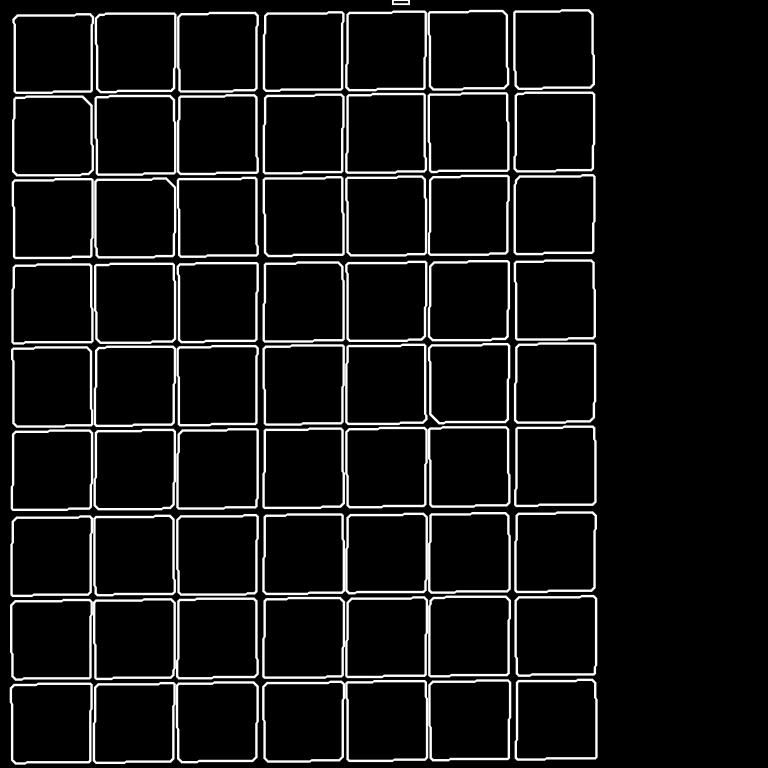
Reproduce this pattern procedurally as a three.js fragment shader.

```glsl
// White outlines of hand-traced squares on black: seven across, nine down,
// grouped in threes by slightly wider gaps. Each outline is a box distance with
// hashed kinks along its sides and hashed cuts at its corners.

varying vec2 vUv;

// All lengths are fractions of the canvas; rows count downward.
const int COLUMNS = 7;
const int ROWS = 9;
const vec2 FIRST_CENTER = vec2(0.0680, 0.0697);
const vec2 PITCH = vec2(0.1077, 0.1072);
const vec2 GROUP_GAP = vec2(0.0043, 0.0033);
const float GROUP_SIZE = 3.0;
const float ROW_STRETCH = 0.00013;
const float COLUMN_RISE = 0.00085;
const float FAN_OUT = 0.00011;
const vec2 HALF_SIZE = vec2(0.0509, 0.0503);
const float ROW_GROWTH = 0.0001;
const float LINE_WIDTH = 0.0031;
const float KINK = 0.0016;
const float MIN_CUT = 0.0015;
const float MAX_CUT = 0.0055;
const float CHIP_CUT = 0.0117;
const vec2 TAB_CENTER = vec2(0.5221, 0.0028);
const vec2 TAB_HALF = vec2(0.0105, 0.0026);
const float TAB_LINE = 0.0024;
const vec3 INK = vec3(1.0);
const vec3 GROUND = vec3(0.0);

float hash(vec2 cell, float seed) {
    vec3 p = fract(vec3(cell, seed) * vec3(0.1031, 0.1137, 0.0973) + 0.17);
    p += dot(p, p.yzx + 33.33);
    return fract((p.x + p.y) * p.z);
}

float boxDistance(vec2 p, vec2 halfSize) {
    vec2 a = abs(p) - halfSize;
    return max(a.x, a.y);
}

// Cell center, with group gaps, a slight tilt and a downward fan
vec2 cellCenter(vec2 cell) {
    vec2 center = FIRST_CENTER + PITCH * cell + GROUP_GAP * floor(cell / GROUP_SIZE);
    center.x += FAN_OUT * (cell.x - 3.0) * (cell.y - 4.0);
    center.y += ROW_STRETCH * cell.y * cell.y - COLUMN_RISE * cell.x;
    return center;
}

// One side shifts by a small step at a hashed place along its length
float kink(vec2 cell, float seed, float along) {
    float place = mix(-0.8, 0.8, hash(cell, seed));
    return KINK * (smoothstep(place - 0.03, place + 0.03, along) - 0.5);
}

// Three corners are chipped deeply; the rest are only blunted
float cornerCut(vec2 cell, vec2 corner) {
    vec4 id = vec4(cell, corner);
    bool chipped = id == vec4(0.0, 1.0, 1.0, -1.0)
                || id == vec4(1.0, 2.0, 1.0, -1.0)
                || id == vec4(5.0, 4.0, -1.0, 1.0);
    float h = hash(cell, 21.0 + 2.0 * corner.x + 5.0 * corner.y);
    return chipped ? CHIP_CUT : mix(MIN_CUT, MAX_CUT, h * h);
}

float squareDistance(vec2 p, vec2 cell) {
    vec2 halfSize = HALF_SIZE + ROW_GROWTH * cell.y;
    vec2 q = p - cellCenter(cell);
    vec2 corner = vec2(q.x < 0.0 ? -1.0 : 1.0, q.y < 0.0 ? -1.0 : 1.0);
    vec2 along = q / halfSize;
    float lean = hash(cell, 13.0 + corner.x) < 0.5 ? -1.0 : 1.0;
    q.x += lean * kink(cell, 5.0 + corner.x, along.y);
    q.y += kink(cell, 9.0 + corner.y, along.x);
    vec2 a = abs(q) - halfSize;
    float bevel = (a.x + a.y + cornerCut(cell, corner)) * 0.7071;
    return max(max(a.x, a.y), bevel);
}

float stroke(float distance, float width, float pixel) {
    return clamp(0.5 + (0.5 * width - abs(distance)) / pixel, 0.0, 1.0);
}

void main() {
    vec2 p = vec2(vUv.x, 1.0 - vUv.y);
    float pixel = max(fwidth(vUv.y), 0.00001);

    // Small tab cut off by the top edge
    float ink = stroke(boxDistance(p - TAB_CENTER, TAB_HALF), TAB_LINE, pixel);

    // Grid of outlined squares
    for (int row = 0; row < ROWS; row++) {
        for (int column = 0; column < COLUMNS; column++) {
            vec2 cell = vec2(float(column), float(row));
            ink = max(ink, stroke(squareDistance(p, cell), LINE_WIDTH, pixel));
        }
    }

    gl_FragColor = vec4(mix(GROUND, INK, ink), 1.0);
}
```
